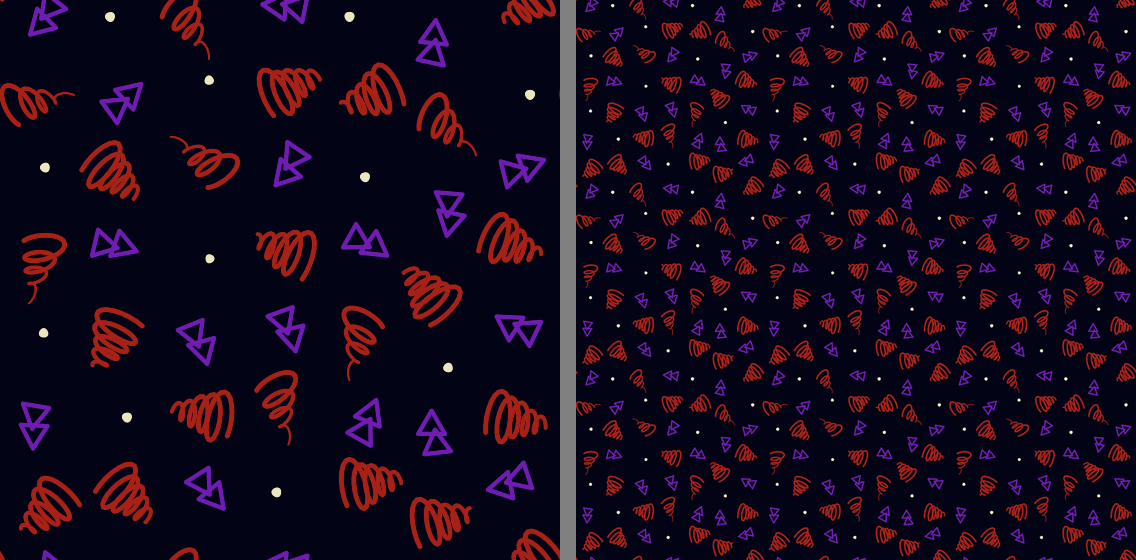
Left: one tile. Right: repeated 3 by 3.
Give the GLSL for this pattern, as a three.js fragment shader.

```glsl
// Hand-drawn confetti on near-black: red tapering springs, violet pairs of
// outlined triangles and cream dots. A 7 x 7 grid of wrapped cells, with every
// column slid up by its own amount, scatters one jittered, turned motif per cell.
varying vec2 vUv;

const float CELLS = 7.0;
const float TAU = 6.2831853;

float hash(vec2 cell, float seed) {
  return fract(sin(dot(cell, vec2(127.1, 311.7)) + seed * 74.7) * 43758.545);
}

vec2 turn(vec2 p, float angle) {
  float c = cos(angle), s = sin(angle);
  return vec2(c * p.x - s * p.y, s * p.x + c * p.y);
}

float segmentDistance(vec2 p, vec2 a, vec2 b) {
  vec2 along = b - a;
  float h = clamp(dot(p - a, along) / dot(along, along), 0.0, 1.0);
  return length(p - a - along * h);
}

// Point on a shrinking coil: loose ones are airy and end in a tail,
// tight ones have more loops and lean over.
vec2 coil(float t, float loose, float turns) {
  float angle = TAU * turns * t - mix(0.6, 1.0, loose);
  float radius = mix(mix(0.046, 0.009, t), mix(0.041, 0.006, t), loose);
  radius *= 1.0 + 0.06 * sin(angle * 0.63 + turns * 9.0);
  vec2 ring = radius * vec2(-0.41 * cos(angle), sin(angle));
  ring.x += mix(0.36, 0.04, loose) * ring.y;
  float tail = loose * smoothstep(0.86, 1.0, t);
  vec2 axis = mix(vec2(-0.033, 0.012), vec2(0.049, -0.026), t);
  return axis + ring + tail * vec2(0.016, -0.014);
}

float springDistance(vec2 p, float loose, float vary) {
  float turns = mix(4.3 + 0.6 * vary, 3.6, loose);
  float d = 1.0;
  vec2 a = coil(0.0, loose, turns);
  for (int i = 1; i <= 90; i++) {
    float t = float(i) / 90.0;
    vec2 b = coil(t, loose, turns);
    float halfWidth = mix(0.0044, mix(0.0036, 0.0018, loose), t * t);
    d = min(d, segmentDistance(p, a, b) - halfWidth);
    a = b;
  }
  return d;
}

float triangleDistance(vec2 p) {
  float d = 1.0;
  for (int i = 0; i < 3; i++) {
    float angle = TAU * float(i) / 3.0;
    vec2 a = 0.0275 * vec2(cos(angle), sin(angle));
    d = min(d, segmentDistance(p, a, turn(a, TAU / 3.0)));
  }
  return d - 0.0039;
}

// Two triangles, stacked along their point or slid sideways.
float trianglePair(vec2 p, float vary) {
  vec2 halfStep = 0.0175 * turn(vec2(1.0, 0.0), vary < 0.5 ? 0.0 : 1.2);
  return min(triangleDistance(p - halfStep), triangleDistance(turn(p + halfStep, 0.12)));
}

float dotDistance(vec2 p, float vary) {
  float wobble = 0.0004 * sin(3.0 * atan(p.y, p.x) + TAU * vary);
  return length(p) - 0.0078 - 0.0012 * vary - wobble;
}

float coverage(float d) {
  return 1.0 - smoothstep(-0.001, 0.001, d);
}

void main() {
  float spring = 1.0, triangles = 1.0, speck = 1.0;
  vec2 grid = vUv * CELLS;

  for (int i = -1; i <= 1; i++) {
    float column = floor(grid.x) + float(i);
    float slide = hash(vec2(mod(column, CELLS), 3.0), 8.0);
    for (int j = -1; j <= 1; j++) {
      float row = floor(grid.y - slide) + float(j);
      vec2 id = mod(vec2(column, row), CELLS);
      vec2 jitter = 0.28 * (vec2(hash(id, 1.0), hash(id, 2.0)) - 0.5);
      vec2 p = (grid - vec2(column, row + slide) - 0.5 - jitter) / CELLS;
      if (length(p) > 0.1) continue;

      // Residues spread the three motifs evenly over the grid.
      float kind = mod(2.0 * id.x + 3.0 * id.y, CELLS);
      float spin = hash(id, 3.0);
      float vary = hash(id, 4.0);
      if (kind < 2.5) {
        p.x *= hash(id, 5.0) < 0.5 ? -1.0 : 1.0;
        p = turn(p, 2.8 * (spin - 0.5));
        spring = min(spring, springDistance(p, step(0.55, vary), hash(id, 6.0)));
      } else if (kind < 4.5 || (kind < 5.5 && vary < 0.4)) {
        triangles = min(triangles, trianglePair(turn(p, TAU * spin), hash(id, 7.0)));
      } else {
        speck = min(speck, dotDistance(p, vary));
      }
    }
  }

  vec3 color = vec3(0.008, 0.012, 0.08);
  color = mix(color, vec3(0.66, 0.13, 0.09), coverage(spring));
  color = mix(color, vec3(0.44, 0.11, 0.7), coverage(triangles));
  color = mix(color, vec3(0.92, 0.9, 0.75), coverage(speck));
  gl_FragColor = vec4(color, 1.0);
}
```
